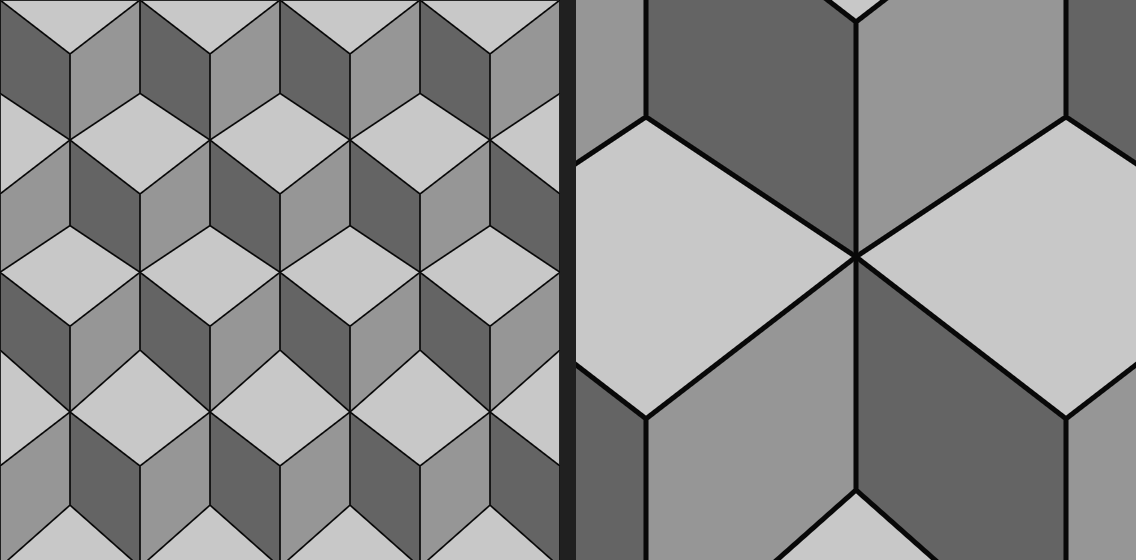
Left, the full canvas; right, a detail of the centre.
A Shadertoy shader for this pattern:

```glsl
// Tumbling blocks: staggered rows of outlined cubes with three flat grey faces.
// Rows are painted from top to bottom, each folded about its cube axis;
// row spacing and the height of the lid vary slightly from row to row.

const int ROWS = 5;
const float COLUMNS = 4.0;
const float HALF_WIDTH = 0.5 / COLUMNS;   // half the width of one cube
const float LID_DROP = 0.0964;            // lid corner line to its front tip
const float LINE_RADIUS = 0.0015;         // half the outline width

const vec3 LID_GREY   = vec3(0.784);
const vec3 RIGHT_GREY = vec3(0.588);
const vec3 LEFT_GREY  = vec3(0.392);
const vec3 INK        = vec3(0.03);

// Height of the lid's side corners, measured down from the top edge
const float CORNER_Y[ROWS + 1] = float[](0.0, 0.25, 0.4862, 0.7357, 1.0127, 1.27);
// Height of the lid's back tip above those corners
const float LID_RISE[ROWS + 1] = float[](0.0833, 0.0833, 0.0833, 0.1107, 0.1107, 0.1107);

float segmentDistance(vec2 p, vec2 a, vec2 b) {
    vec2 ab = b - a;
    vec2 ap = p - a;
    return length(ap - ab * clamp(dot(ap, ab) / dot(ab, ab), 0.0, 1.0));
}

// Signed horizontal offset from the nearest cube axis; alternate rows shift by half
float axisOffset(float x, int row) {
    float shift = (row % 2 == 0) ? 0.5 : 0.0;
    return (fract(x * COLUMNS - shift + 0.5) - 0.5) / COLUMNS;
}

// Distance to the outlines of a cube, p folded and relative to its corner line
float cubeOutline(vec2 p, float rise, float axisEnd, float sideEnd) {
    vec2 corner = vec2(HALF_WIDTH, 0.0);
    vec2 frontTip = vec2(0.0, LID_DROP);
    float lid = min(segmentDistance(p, vec2(0.0, -rise), corner),
                    segmentDistance(p, frontTip, corner));
    float posts = min(segmentDistance(p, frontTip, vec2(0.0, axisEnd)),
                      segmentDistance(p, corner, vec2(HALF_WIDTH, sideEnd)));
    return min(lid, posts);
}

// Flat grey of the face below the lid's back edge
vec3 faceColour(float offset, float y, float taper) {
    if (y < LID_DROP * taper) return LID_GREY;
    return offset < 0.0 ? LEFT_GREY : RIGHT_GREY;
}

void mainImage(out vec4 fragColor, in vec2 fragCoord) {
    vec2 p = fragCoord / iResolution.xy;
    p.y = 1.0 - p.y;
    float pixel = 1.0 / min(iResolution.x, iResolution.y);

    vec3 colour = LID_GREY;
    float outline = min(p.y, min(p.x, 1.0 - p.x));   // top and side borders

    for (int row = 0; row < ROWS; row++) {
        float offset = axisOffset(p.x, row);
        float y = p.y - CORNER_Y[row];
        float taper = 1.0 - abs(offset) / HALF_WIDTH;

        // Each row covers the one above it
        if (y > -LID_RISE[row] * taper) colour = faceColour(offset, y, taper);

        float axisEnd = CORNER_Y[row + 1] - CORNER_Y[row];
        float sideEnd = axisEnd - LID_RISE[row + 1];
        outline = min(outline, cubeOutline(vec2(abs(offset), y), LID_RISE[row], axisEnd, sideEnd));
    }

    float ink = clamp((LINE_RADIUS - outline) / pixel + 0.5, 0.0, 1.0);
    fragColor = vec4(mix(colour, INK, ink), 1.0);
}
```
